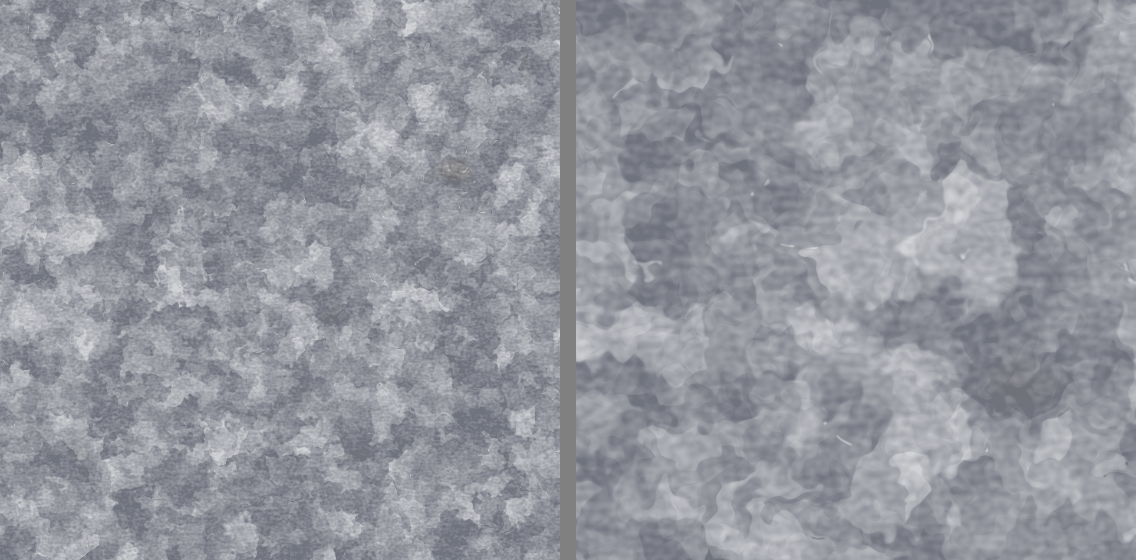
Left, the full canvas; right, a detail of the centre.
Reproduce this texture procedurally as a Shadertoy shader.

```glsl
const vec3 DARK_ZINC = vec3(0.43, 0.442, 0.487);
const vec3 PALE_ZINC = vec3(0.79, 0.797, 0.812);
const vec3 STAIN_TINT = vec3(1.02, 0.99, 0.94);

vec3 hash3(vec2 p, float seed) {
    vec3 q = fract(vec3(p.xyx + seed * 17.3) * vec3(0.1031, 0.1030, 0.0973));
    q += dot(q, q.yxz + 33.33);
    return fract((q.xxy + q.yzz) * q.zyx);
}

vec2 gradientAt(vec2 cell, float seed) {
    float angle = 6.2832 * hash3(cell, seed).x;
    return vec2(cos(angle), sin(angle));
}

float gradientNoise(vec2 p, float seed) {
    vec2 i = floor(p), f = fract(p);
    vec2 u = f * f * f * (f * (f * 6.0 - 15.0) + 10.0);
    vec2 e = vec2(1.0, 0.0);
    float a = dot(gradientAt(i, seed), f);
    float b = dot(gradientAt(i + e.xy, seed), f - e.xy);
    float c = dot(gradientAt(i + e.yx, seed), f - e.yx);
    float d = dot(gradientAt(i + e.xx, seed), f - e.xx);
    return mix(mix(a, b, u.x), mix(c, d, u.x), u.y);
}

vec2 noisePair(vec2 p, float seed) {
    return vec2(gradientNoise(p, seed), gradientNoise(p, seed + 1.0));
}

// Ragged crystal borders: broad bends plus finer teeth
vec2 raggedWarp(vec2 uv, float seed) {
    return 0.026 * noisePair(uv * 13.0, seed)
         + 0.020 * noisePair(uv * 42.0, seed + 2.0)
         + 0.013 * noisePair(uv * 95.0, seed + 4.0);
}

// Stretched angular flakes, each with its own tone, tilt and sheen
float flakes(vec2 p, float sharpness, float seed) {
    vec2 base = floor(p);
    float total = 0.0, weightSum = 0.0;
    for (int y = -2; y <= 2; y++) {
        for (int x = -2; x <= 2; x++) {
            vec2 cell = base + vec2(x, y);
            vec3 site = hash3(cell, seed);
            vec3 look = hash3(cell, seed + 5.0);
            vec2 rel = p - cell - site.xy;
            float angle = 3.1416 * look.x;
            vec2 axis = vec2(cos(angle), sin(angle));
            vec2 local = vec2(dot(rel, axis), dot(rel, vec2(-axis.y, axis.x)));
            float dist = dot(abs(local), vec2(0.6, 1.15));
            float tone = site.z * site.z + 0.4 * (look.y - 0.5) * local.x
                       + 0.4 * (look.z - 0.5) * local.y;
            float weight = exp(-sharpness * dist);
            total += tone * weight;
            weightSum += weight;
        }
    }
    return total / weightSum;
}

// Sparse pits or glints
float specks(vec2 uv, float count, float rarity, float seed) {
    vec2 p = uv * count;
    vec3 h = hash3(floor(p), seed);
    float dist = length(fract(p) - 0.25 - 0.5 * h.xy);
    return step(rarity, h.z) * (1.0 - smoothstep(0.04, 0.22, dist));
}

// Fine rolled grain, drawn out sideways
float rolledGrain(vec2 uv) {
    return 0.16 * gradientNoise(uv * vec2(75.0, 200.0), 40.0)
         + 0.24 * gradientNoise(uv * vec2(170.0, 210.0), 41.0)
         + 0.08 * gradientNoise(uv * vec2(14.0, 120.0), 42.0);
}

void mainImage(out vec4 fragColor, in vec2 fragCoord) {
    vec2 uv = fragCoord / iResolution.y;
    vec2 stretch = vec2(1.0, 1.12);
    vec2 warped = (uv + raggedWarp(uv, 10.0)) * stretch;
    vec2 warpedFine = (uv + 0.7 * raggedWarp(uv, 20.0)) * stretch;

    // Some borders are crisp, others melt into their neighbours
    float crisp = smoothstep(-0.4, 0.1, gradientNoise(uv * 9.0, 30.0));

    // Overlapping spangle from large to small
    float tone = -0.01;
    tone += 0.32 * flakes(warped * 11.0, mix(22.0, 60.0, crisp), 1.0);
    tone += 0.44 * flakes(warpedFine * 20.0, mix(20.0, 50.0, crisp), 2.0);
    tone += 0.34 * flakes(warpedFine * 43.0 + 7.0, mix(16.0, 34.0, crisp), 3.0);
    tone += 0.16 * flakes(warped * 82.0 + 3.0, 20.0, 4.0);

    // Cloudy shading and surface detail
    tone += 0.08 * gradientNoise(uv * 5.0, 31.0);
    tone += 0.08 * gradientNoise(uv * 28.0, 32.0);
    tone += rolledGrain(uv);
    tone += 0.45 * specks(warpedFine, 75.0, 0.982, 50.0);
    tone -= 0.35 * specks(warpedFine, 80.0, 0.988, 51.0);

    vec3 color = mix(DARK_ZINC, PALE_ZINC, clamp(tone, 0.02, 1.08));
    float stain = smoothstep(0.42, 0.62, gradientNoise(uv * 8.0, 60.0));
    color *= mix(vec3(1.0), STAIN_TINT, stain);
    fragColor = vec4(color, 1.0);
}
```
